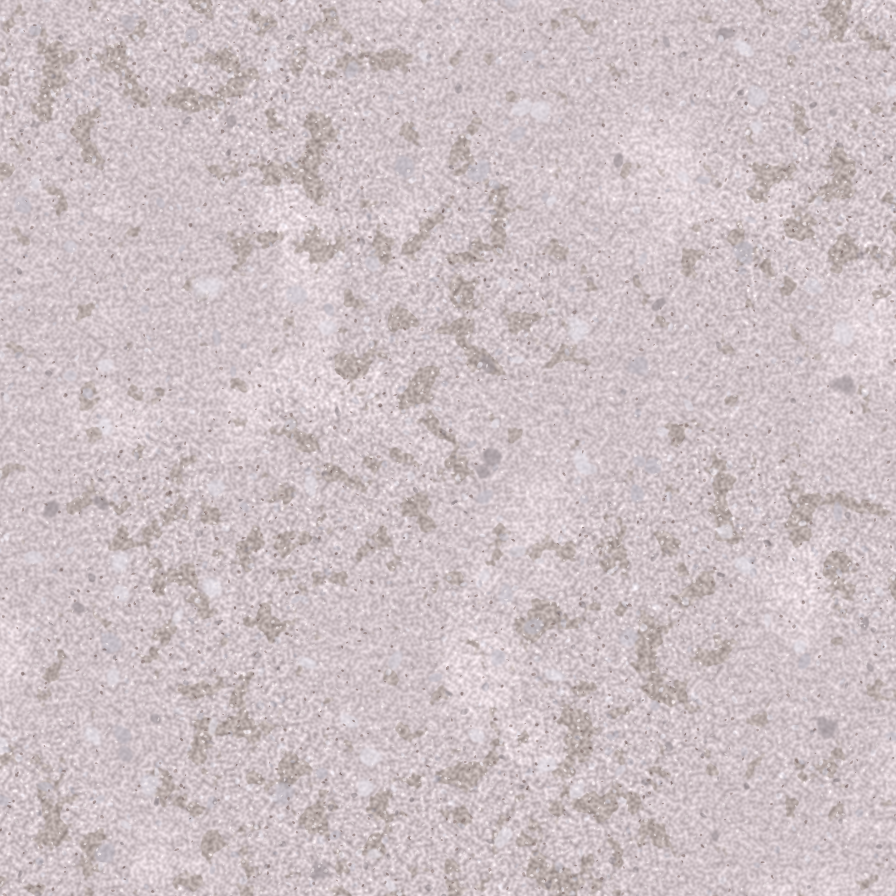
Reproduce this texture procedurally as a WebGL 2 fragment shader.

```glsl
#version 300 es
precision highp float;
// Weathered pinkish concrete with sandy grain, worn brown pits and scattered stone chips.

uniform vec2 u_resolution;
out vec4 fragColor;

const vec3 CEMENT = vec3(0.818, 0.767, 0.785);
const vec3 PIT = vec3(0.675, 0.622, 0.600);
const vec3 PALE_STONE = vec3(0.890, 0.870, 0.900);
const vec3 BLUE_STONE = vec3(0.755, 0.735, 0.775);
const vec3 DARK_STONE = vec3(0.620, 0.580, 0.600);
const vec3 WHITE_GRIT = vec3(0.940, 0.905, 0.910);
const vec3 DARK_GRIT = vec3(0.530, 0.450, 0.440);

const float ZONE_SCALE = 3.5;       // smooth and worn areas
const float PIT_SCALE = 24.0;
const float PIT_STRENGTH = 0.72;
const float GRAIN_SCALE = 215.0;
const float FINE_GRAIN = 0.175;
const float COARSE_GRAIN = 0.085;
const float BRUSH_STRENGTH = 0.045; // faint horizontal trowel marks
const float BLEACH_STRENGTH = 0.060;
const float TAU = 6.28319;

// Integer hash: three values in 0..1 per cell
vec3 hash3(vec2 cell, int seed) {
    uvec3 v = uvec3(ivec3(ivec2(cell), seed));
    v = v * 1664525u + 1013904223u;
    v.x += v.y * v.z; v.y += v.z * v.x; v.z += v.x * v.y;
    v ^= v >> 16u;
    v.x += v.y * v.z; v.y += v.z * v.x; v.z += v.x * v.y;
    return vec3(v >> 16u) / 65535.0;
}

float cornerSlope(vec2 cell, vec2 offset) {
    float angle = TAU * hash3(cell, 7).x;
    return dot(vec2(cos(angle), sin(angle)), offset);
}

float gradientNoise(vec2 p) {
    vec2 i = floor(p), f = p - i;
    vec2 w = f * f * f * (f * (f * 6.0 - 15.0) + 10.0);
    vec2 e = vec2(1.0, 0.0);
    float bottom = mix(cornerSlope(i, f), cornerSlope(i + e.xy, f - e.xy), w.x);
    float top = mix(cornerSlope(i + e.yx, f - e.yx), cornerSlope(i + e.xx, f - e.xx), w.x);
    return mix(bottom, top, w.y);
}

float fbm(vec2 p) {
    float sum = 0.0, amplitude = 0.5;
    for (int octave = 0; octave < 4; octave++) {
        sum += amplitude * gradientNoise(p);
        p = mat2(0.8, 0.6, -0.6, 0.8) * p * 2.03 + 17.3;
        amplitude *= 0.5;
    }
    return sum;
}

// Scattered irregular chips: x = coverage, y = random tone of the chip
vec2 chips(vec2 uv, float cells, float density, float maxRadius, float softness, int seed) {
    vec2 p = uv * cells, home = floor(p), result = vec2(0.0);
    float wobble = 0.55 * gradientNoise(p / maxRadius * 0.8 + float(seed) * 5.7);
    float pixel = cells / u_resolution.y;
    for (int y = -1; y <= 1; y++) {
        for (int x = -1; x <= 1; x++) {
            vec2 cell = home + vec2(x, y);
            vec3 place = hash3(cell, seed), shape = hash3(cell, seed + 50);
            if (place.z > density) continue;
            vec2 d = p - cell - place.xy;
            float angle = TAU * shape.x;
            d = mat2(cos(angle), -sin(angle), sin(angle), cos(angle)) * d;
            d.y *= mix(1.1, 2.0, shape.y * shape.y);
            float radius = maxRadius * mix(0.4, 1.0, fract(shape.z * 13.7));
            float edge = length(d) - radius * (1.0 + wobble);
            float blur = 0.6 * pixel + softness * radius;
            float cover = 1.0 - smoothstep(-blur, blur, edge);
            if (cover > result.x) result = vec2(cover, shape.z);
        }
    }
    return result;
}

vec3 stoneColour(float tone) {
    vec3 light = mix(BLUE_STONE, PALE_STONE, smoothstep(0.35, 0.75, tone));
    return mix(DARK_STONE, light, smoothstep(0.12, 0.24, tone));
}

void main() {
    vec2 uv = gl_FragCoord.xy / u_resolution.y;
    vec2 turned = mat2(0.8, 0.6, -0.6, 0.8) * uv;

    // Worn zones and bleached smears over the cement
    float worn = smoothstep(-0.13, 0.15, fbm(uv * ZONE_SCALE + 4.2));
    float bleach = smoothstep(0.08, 0.28, fbm(uv * 5.0 + 31.7));
    float brush = gradientNoise(uv * vec2(14.0, 150.0)) * (1.0 - 0.7 * worn);
    vec3 colour = CEMENT + BLEACH_STRENGTH * bleach + BRUSH_STRENGTH * brush;

    // Ragged pits, mostly inside the worn zones
    float pitField = fbm(uv * PIT_SCALE + 9.1) + 0.14 * (worn - 0.6);
    float pit = smoothstep(0.11, 0.19, pitField);
    colour = mix(colour, PIT, PIT_STRENGTH * pit);

    // Stones from soft pale blotches to small chips
    vec2 blotch = chips(uv, 9.0, 0.16, 0.13, 0.35, 1);
    vec2 large = chips(uv, 22.0, 0.28, 0.27, 0.22, 2);
    vec2 small = chips(uv, 55.0, 0.15 + 0.2 * worn, 0.27, 0.2, 3);
    colour = mix(colour, PALE_STONE, 0.8 * blotch.x);
    colour = mix(colour, stoneColour(large.y), 0.7 * large.x);
    colour = mix(colour, stoneColour(small.y), 0.7 * small.x);

    // Sharp sand grit
    vec2 grit = chips(uv, 140.0, 0.10 + 0.24 * worn, 0.32, 0.2, 4);
    vec3 gritColour = mix(DARK_GRIT, WHITE_GRIT, step(0.25, grit.y));
    colour = mix(colour, gritColour, 0.65 * grit.x);

    // Fine grain, calmer on the stones
    float grain = FINE_GRAIN * gradientNoise(turned * GRAIN_SCALE)
                + COARSE_GRAIN * gradientNoise(turned * GRAIN_SCALE * 0.47 + 50.0);
    float calm = 1.0 - 0.5 * max(blotch.x, large.x);
    colour += grain * calm * mix(0.9, 1.15, worn);

    fragColor = vec4(clamp(colour, 0.0, 1.0), 1.0);
}
```
